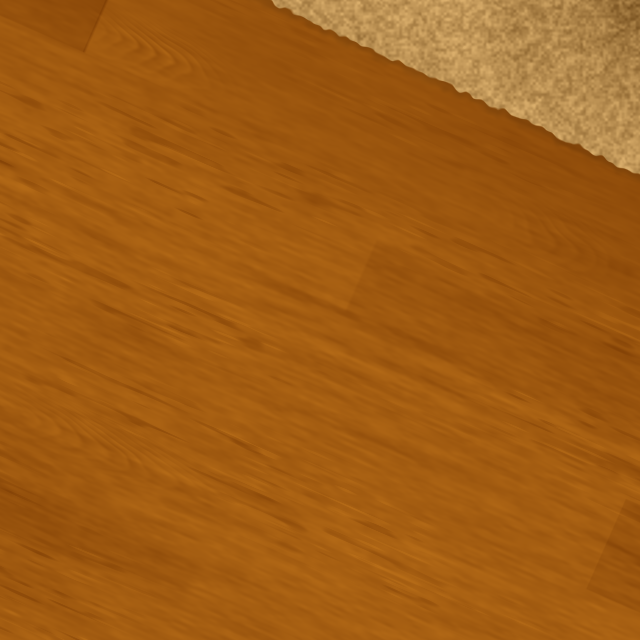
Give the GLSL for this texture, as a Shadertoy shader.

```glsl
#define GRAIN_DIR vec2(0.915, -0.403)
#define RUG_NORMAL vec2(0.424, 0.905)
#define RUG_OFFSET 1.0818
#define WOOD_LIGHT vec3(0.680, 0.395, 0.080)
#define WOOD_DARK vec3(0.535, 0.275, 0.030)
#define RUG_LIGHT vec3(0.810, 0.640, 0.385)
#define RUG_DARK vec3(0.520, 0.365, 0.160)
#define STREAK_DEPTH 0.24
#define FIBRE_DEPTH 0.34
#define RIPPLE_DEPTH 0.24
#define TUFT_SCALE 115.0

float hash(vec2 p) {
    vec3 q = fract(vec3(p.xyx) * 0.1031);
    q += dot(q, q.yzx + 33.33);
    return fract((q.x + q.y) * q.z);
}

float noise(vec2 p) {
    vec2 cell = floor(p), f = fract(p);
    f = f * f * (3.0 - 2.0 * f);
    float low = mix(hash(cell), hash(cell + vec2(1, 0)), f.x);
    float high = mix(hash(cell + vec2(0, 1)), hash(cell + vec2(1, 1)), f.x);
    return mix(low, high, f.y);
}

float fbm(vec2 p) {
    float sum = 0.0, amplitude = 0.5;
    for (int i = 0; i < 4; i++) {
        sum += amplitude * noise(p);
        p = p * 2.03 + 17.1;
        amplitude *= 0.5;
    }
    return sum / 0.9375;
}

// Soft rectangle in board space
float board(vec2 g, vec2 low, vec2 high, float blur) {
    vec2 m = smoothstep(low - blur, low + blur, g)
           * (1.0 - smoothstep(high - blur, high + blur, g));
    return m.x * m.y;
}

// Soft band running along the grain
float band(float v, float centre, float width) {
    float d = (v - centre) / width;
    return exp(-d * d);
}

// Nested arches of flat-sawn grain, fading away from the centre
float ripples(vec2 g, vec2 centre, vec2 size, float rings) {
    vec2 q = (g - centre) / size;
    float wobble = 5.0 * noise(g * vec2(20.0, 50.0));
    float phase = rings * (q.x + 0.55 * q.y * q.y + 0.5 * q.y) + wobble;
    return sin(phase + 0.6 * sin(phase)) * exp(-dot(q, q) * 1.3);
}

vec3 woodColor(vec2 p, float rugDistance, float blur) {
    vec2 g = vec2(dot(p, GRAIN_DIR), dot(p, vec2(-GRAIN_DIR.y, GRAIN_DIR.x)));
    vec2 bent = g + vec2(0.0, 0.012 * (noise(g * vec2(3.0, 5.0)) - 0.5));

    // Broad light, darkest beside the rug and in the lower left
    float dark = 0.22 + 0.40 * smoothstep(-0.40, -0.02, rugDistance);
    dark += 0.14 * smoothstep(0.55, 1.0, p.x) * smoothstep(0.1, 0.7, p.y);
    dark += 0.22 * exp(-dot(p - vec2(0.0, 0.21), p - vec2(0.0, 0.21)) * 30.0);
    dark += 0.22 * (fbm(bent * vec2(2.5, 12.0)) - 0.5);

    // Board tones
    dark += 0.22 * board(g, vec2(-1.0, 0.893), vec2(-0.25, 2.0), blur);
    dark += 0.22 * board(g, vec2(0.287, 0.688), vec2(2.0, 0.808), blur * 2.0);
    dark += 0.26 * board(g, vec2(0.806, 0.442), vec2(2.0, 0.596), blur);
    dark += 0.18 * board(g, vec2(-1.0, 0.165), vec2(0.24, 0.235), 0.012);
    float fade = smoothstep(0.05, -0.2, g.x);
    dark -= 0.14 * fade * board(g, vec2(-0.25, 0.893), vec2(1.0, 2.0), blur);

    // Seam and butt joint at the upper left
    dark += 0.30 * board(g, vec2(-0.252, 0.893), vec2(-0.248, 2.0), blur);
    dark += 0.14 * band(g.y, 0.893, 0.004) * smoothstep(0.35, -0.2, g.x);

    // Long bands through the middle
    float patchy = 0.3 + 1.0 * noise(bent * vec2(9.0, 70.0));
    dark += 0.36 * patchy * band(g.y, 0.683, 0.008);
    dark += 0.30 * patchy * band(g.y, 0.640, 0.010);
    dark -= 0.16 * band(bent.y, 0.660, 0.006) + 0.14 * band(g.y, 0.620, 0.006);
    dark += 0.20 * patchy * band(bent.y, 0.522, 0.009);

    // Streaks, broken fibres, short pores and thin highlights
    float streak = noise(bent * vec2(7.0, 75.0) + 7.0);
    float fibre = noise(bent * vec2(24.0, 190.0));
    float fleck = noise(g * vec2(75.0, 210.0) + 3.0);
    float pore = smoothstep(0.68, 0.92, noise(bent * vec2(17.0, 170.0) + 31.0));
    float glint = smoothstep(0.74, 0.95, noise(bent * vec2(15.0, 190.0) + 53.0));
    float lively = smoothstep(0.3, 0.7, noise(bent * vec2(3.0, 12.0) + 5.0));
    float clarity = mix(0.50, 1.0, smoothstep(-0.06, -0.38, rugDistance));
    dark += clarity * (STREAK_DEPTH * (streak - 0.5) + FIBRE_DEPTH * (fibre - 0.5));
    dark += clarity * (0.16 * (fleck - 0.5) + lively * (0.42 * pore - 0.30 * glint));

    float arches = ripples(g, vec2(-0.144, 0.941), vec2(0.095, 0.030), 20.0);
    arches += 0.7 * ripples(g, vec2(0.033, 0.345), vec2(0.170, 0.032), 27.0);
    arches += 0.5 * ripples(g, vec2(0.545, 0.927), vec2(0.090, 0.035), 17.0);
    return mix(WOOD_LIGHT, WOOD_DARK, clamp(dark + RIPPLE_DEPTH * arches, -0.3, 1.25));
}

vec3 rugColor(vec2 p) {
    float tuft = noise(p * TUFT_SCALE + 1.5 * noise(p * 60.0));
    float speck = noise(p * TUFT_SCALE * 2.0);
    float shadow = 0.26 + 0.45 * (fbm(p * 11.0) - 0.5);
    shadow += 0.50 * smoothstep(0.20, 0.0, length(p - vec2(0.99, 1.0)));
    shadow += 0.15 * smoothstep(0.09, 0.0, length(p - vec2(0.81, 0.97)));
    shadow += 0.46 * (tuft - 0.5) + 0.44 * (speck - 0.5);
    return mix(RUG_LIGHT, RUG_DARK, clamp(shadow, -0.15, 1.2));
}

void mainImage(out vec4 fragColor, in vec2 fragCoord) {
    vec2 p = fragCoord / iResolution.xy;
    float pixel = 1.0 / min(iResolution.x, iResolution.y);
    float rugDistance = dot(p, RUG_NORMAL) - RUG_OFFSET;

    // Tufted border with a thin contact shadow
    float border = rugDistance + 0.009 * (noise(p * 85.0) - 0.5);
    vec3 wood = woodColor(p, rugDistance, max(pixel, 0.0015));
    wood *= 1.0 - 0.12 * smoothstep(-0.016, 0.0, border);
    float rug = smoothstep(-pixel, pixel, border);
    fragColor = vec4(mix(wood, rugColor(p), rug), 1.0);
}
```
